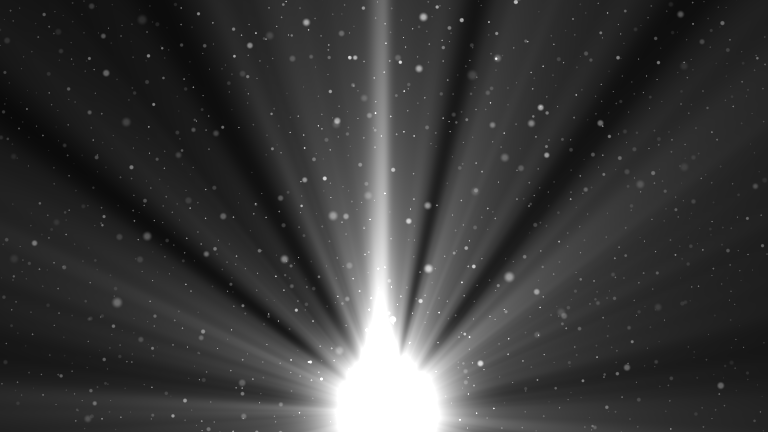
This background is drawn by a WebGL 1 fragment shader. Its source:

```glsl
precision highp float;

uniform vec2 u_resolution;

#define SOURCE vec2(0.009, 0.045)
#define CORE_RADIUS 0.125
#define CORE_GAIN 0.95
#define GLOW_GAIN 0.168
#define GLOW_SOFTNESS 0.14
#define STREAK_GAIN 0.6
#define BEAM_OFFSET -0.013
#define BEAM_WIDTH 0.024
#define BEAM_GAIN 0.62
#define AMBIENT 0.012
#define DUST_GAIN 0.6
#define DUST_LAYERS 4

float hash(vec2 p) {
  return fract(sin(dot(p, vec2(127.1, 311.7))) * 43758.5453);
}

float noise(float x) {
  float cell = floor(x);
  float t = fract(x);
  t = t * t * (3.0 - 2.0 * t);
  return mix(hash(vec2(cell, 7.0)), hash(vec2(cell + 1.0, 7.0)), t);
}

// Bell-shaped lobe around a centre
float lobe(float x, float centre, float width) {
  float t = (x - centre) / width;
  return exp(-t * t);
}

// Brightness of the fan by angle from the vertical
float rayFan(float angle) {
  float streaks = 0.55 * noise(angle * 9.0 + 40.0)
                + 0.33 * noise(angle * 23.0 + 90.0)
                + 0.12 * noise(angle * 47.0 + 200.0);
  float fan = 0.66 + STREAK_GAIN * streaks;
  fan *= 0.8 + 0.42 * lobe(angle, 0.0, 0.5);

  // Bright shafts
  fan += 0.22 * lobe(angle, 0.87, 0.10) + 0.15 * lobe(angle, 0.36, 0.08);
  fan += 0.15 * lobe(angle, -0.20, 0.12) + 0.12 * lobe(angle, -1.15, 0.12);

  // Shadows between the shafts
  fan *= 1.0 - 0.74 * lobe(angle, -0.51, 0.085);
  fan *= 1.0 - 0.72 * lobe(angle, -0.90, 0.065);
  fan *= 1.0 - 0.60 * lobe(angle, 0.215, 0.042);
  fan *= 1.0 - 0.58 * lobe(angle, 0.63, 0.07);
  fan *= 1.0 - 0.35 * lobe(abs(angle), 1.40, 0.08);
  fan *= 1.0 - 0.30 * lobe(angle, -0.70, 0.15);
  return fan;
}

// Vertical shaft with a soft halo, flared at the base, sharper on the right
float centralBeam(vec2 d) {
  float x = d.x - BEAM_OFFSET;
  float height = max(d.y, 0.0);
  float width = BEAM_WIDTH + 0.04 * exp(-9.0 * height);
  width *= mix(1.2, 0.8, smoothstep(-0.015, 0.015, x));
  float fade = smoothstep(0.0, 0.12, d.y) * exp(-1.2 * height);
  float shaft = lobe(x, 0.0, width) + 0.25 * lobe(x, 0.0, 2.6 * width);
  return BEAM_GAIN * fade * shaft;
}

// Scattered specks, from many fine points to a few soft discs
float dust(vec2 p, float pixel) {
  float total = 0.0;
  for (int i = 0; i < DUST_LAYERS; i++) {
    float layer = float(i);
    float cells = 32.0 / (1.0 + 0.8 * layer);
    float turn = 0.5 + 0.7 * layer;
    float c = cos(turn);
    float s = sin(turn);
    vec2 grid = mat2(c, s, -s, c) * p * cells + layer * 17.3;
    vec2 cell = floor(grid);
    vec2 seed = cell + layer * 53.0;
    vec2 centre = 0.12 + 0.76 * vec2(hash(seed), hash(seed + 19.7));
    float pick = hash(seed + 41.3);
    float radius = (0.0017 + 0.0019 * layer) * (0.7 + 0.6 * hash(seed + 73.1));
    float edge = pixel + radius * 0.35 * layer;
    float dist = length(grid - cell - centre) / cells;
    float disc = 1.0 - smoothstep(radius - 0.5 * edge, radius + 0.5 * edge, dist);
    float present = step(pick, 0.52 - 0.11 * layer);
    float glint = hash(seed + 97.9);
    total += disc * present * mix(0.2, 1.0, glint * glint);
  }
  return total;
}

void main() {
  float pixel = 1.0 / u_resolution.y;
  vec2 p = (gl_FragCoord.xy - vec2(0.5 * u_resolution.x, 0.0)) * pixel;
  vec2 d = p - SOURCE;
  float r = length(d);
  float angle = atan(d.x, d.y);

  // Glow shaped by the fan, blending to an even light near the source
  float fan = mix(1.0, rayFan(angle), smoothstep(0.04, 0.3, r));
  float light = AMBIENT + GLOW_GAIN / (r + GLOW_SOFTNESS) * fan;
  light += CORE_GAIN * lobe(r, 0.0, CORE_RADIUS);
  light += centralBeam(d);

  // Dust is lit more strongly toward the middle
  float dustLight = DUST_GAIN * mix(0.4, 1.0, exp(-2.5 * d.x * d.x));
  light += dust(p, pixel) * dustLight;

  gl_FragColor = vec4(vec3(clamp(light, 0.0, 1.0)), 1.0);
}
```
